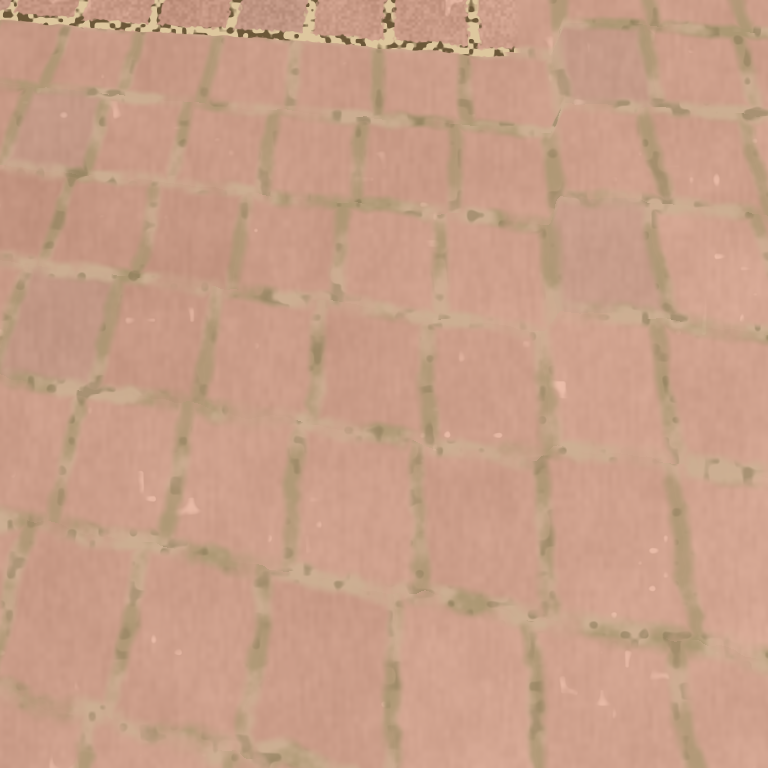
Give the GLSL for this texture, as a Shadertoy shader.

```glsl
// Worn pink brick paving with mossy joints, receding in tilted perspective.

float hash(vec2 p) {
    vec3 q = fract(p.xyx * 0.1031);
    q += dot(q, q.yzx + 33.33);
    return fract((q.x + q.y) * q.z);
}

float noise(vec2 p) {
    vec2 i = floor(p), f = fract(p);
    f = f * f * (3.0 - 2.0 * f);
    return mix(mix(hash(i), hash(i + vec2(1, 0)), f.x),
               mix(hash(i + vec2(0, 1)), hash(i + vec2(1, 1)), f.x), f.y);
}

float fbm(vec2 p) {
    float sum = 0.0, amp = 0.5;
    for (int i = 0; i < 4; i++) {
        sum += amp * noise(p);
        p = p * 2.03 + 17.3;
        amp *= 0.5;
    }
    return sum / 0.9375;
}

// Canvas position (y down) to paving coordinates: x counts columns, y counts rows.
vec2 pavingCoords(vec2 p) {
    mat3 groundToCanvas = mat3(0.1034, 0.0069, -0.0185,
                               -0.0557, 0.0879, -0.0723,
                               0.2578, 0.1341, 1.0);
    vec3 q = inverse(groundToCanvas) * vec3(p, 1.0);
    return q.xy / q.z + vec2(-4.0, 2.0);
}

void mainImage(out vec4 fragColor, in vec2 fragCoord) {
    vec2 p = fragCoord / iResolution.xy;
    p.y = 1.0 - p.y;

    // Uneven laying: wobbly edges, and rows that slip past column zero
    vec2 g = pavingCoords(p);
    g += 0.07 * (vec2(noise(p * 16.0), noise(p * 16.0 + 40.0)) - 0.5);
    g += 0.035 * (vec2(noise(p * 65.0 + 9.0), noise(p * 65.0 + 70.0)) - 0.5);
    g.y = mix(g.y, (g.y + 0.62) / 1.1, smoothstep(-0.08, 0.08, g.x));

    // Column joints lean within each row and jog at the next
    float row = floor(g.y);
    g.x -= 0.14 * (g.y - row - 0.5) + 0.06 * (hash(vec2(row, 5.0)) - 0.5);
    vec2 brick = floor(g);
    vec2 edge = 0.5 - abs(fract(g) - 0.5);

    // Brick face: soft light toward the near right, mottling and faint streaks
    float mottle = fbm(p * 14.0);
    float light = 0.1 + 0.42 * p.x + 0.3 * p.y
                + 0.3 * (hash(brick + 20.0) - 0.5) + 0.5 * (mottle - 0.5);
    vec3 color = mix(vec3(0.755, 0.572, 0.493), vec3(0.85, 0.67, 0.59), clamp(light, 0.0, 1.0));
    color = mix(color, vec3(0.73, 0.60, 0.54), 0.3 * step(0.85, hash(brick + 61.0)));
    color += 0.022 * (noise(p * vec2(170.0, 45.0)) - 0.5);
    color += 0.02 * (noise(p * 110.0) - 0.5);
    color += 0.09 * smoothstep(0.86, 0.97, noise(p * 60.0 + 31.0)) * smoothstep(0.6, 0.7, mottle);

    // Crisp far band, ending partway along the first row joint
    float crisp = smoothstep(1.07, 1.05, g.y) * smoothstep(-0.45, -0.55, g.x);

    // Joints: mossy down the columns, paler and more worn along the rows
    float width = mix(0.095, 0.066, p.y);
    float wear = fbm(p * 22.0 + 8.0);
    vec2 joint = smoothstep(vec2(width * 1.45), vec2(width * 0.25), edge);
    joint *= vec2(mix(0.65, 1.0, wear), mix(0.3, 1.1, smoothstep(0.25, 0.65, wear)));
    float cover = clamp(max(joint.x, joint.y), 0.0, 1.0);
    float moss = smoothstep(0.35, 0.65, fbm(p * 18.0 + 50.0) + 0.12 * (joint.x - joint.y));
    vec3 jointColor = mix(vec3(0.80, 0.69, 0.575), vec3(0.66, 0.59, 0.44), moss);
    color = mix(color, jointColor, 0.88 * cover * (1.0 - crisp));

    // Dark soil flecks, gathered where joints cross
    float fleck = smoothstep(0.62, 0.85, noise(p * 75.0 + 3.0) + 0.2 * joint.x * joint.y);
    color = mix(color, vec3(0.49, 0.43, 0.30), 0.45 * fleck * cover * cover * (1.0 - crisp));

    // Gritty cream joints and grain in the crisp band
    float grit = noise(p * 260.0);
    float line = smoothstep(0.085, 0.045, min(edge.x, edge.y) + 0.05 * (grit - 0.5));
    vec3 gritColor = mix(vec3(0.87, 0.78, 0.62), vec3(0.42, 0.34, 0.22),
                         smoothstep(0.5, 0.72, noise(p * 150.0 + 12.0)));
    vec3 crispColor = mix(color + 0.08 * (grit - 0.5), gritColor, line);
    color = mix(color, crispColor, crisp);

    fragColor = vec4(color, 1.0);
}
```
